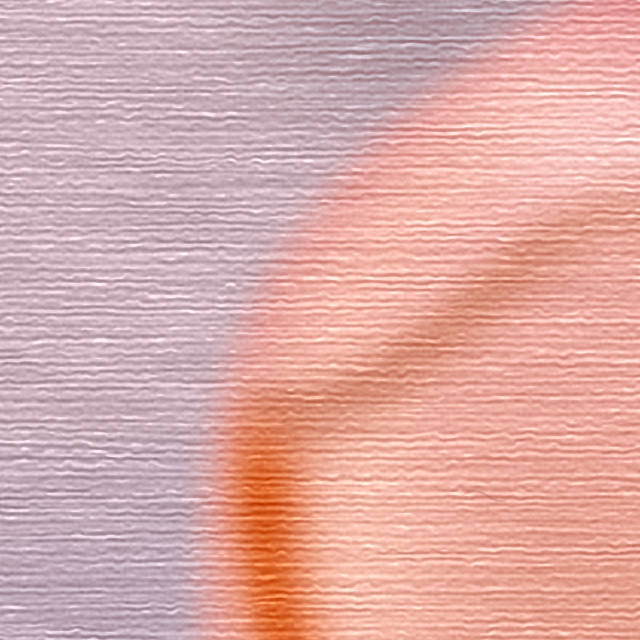
Give the GLSL for this texture, as a WebGL 1 fragment shader.

```glsl
precision highp float;

uniform vec2 u_resolution;

float hash(vec2 p) {
  vec3 q = fract(vec3(p.xyx) * 0.1031);
  q += dot(q, q.yzx + 33.33);
  return fract((q.x + q.y) * q.z);
}

float noise(vec2 p) {
  vec2 i = floor(p);
  vec2 f = fract(p);
  f = f * f * (3.0 - 2.0 * f);
  return mix(mix(hash(i), hash(i + vec2(1.0, 0.0)), f.x),
             mix(hash(i + vec2(0.0, 1.0)), hash(i + 1.0), f.x), f.y);
}

float bell(float x, float width) {
  return exp(-x * x / (width * width));
}

// Soft folded cloth colours, before the thread relief
vec3 clothColor(vec2 p) {
  vec3 lilac = mix(vec3(0.74, 0.65, 0.71), vec3(0.80, 0.70, 0.74), smoothstep(0.0, 0.5, p.y));
  lilac -= 0.10 * bell(length((p - vec2(0.64, 0.98)) * vec2(1.0, 1.3)), 0.25);

  // Signed distance to the curved rim, positive on the warm side
  float slope = 1.71 * p.y * p.y;
  float rim = (p.x - 0.308 - 0.57 * p.y * p.y * p.y) / sqrt(1.0 + slope * slope);

  vec3 warm = mix(vec3(0.93, 0.67, 0.61), vec3(0.93, 0.68, 0.67), p.y);
  warm = mix(warm, vec3(0.90, 0.62, 0.61), 0.75 * bell(rim - 0.02, 0.065));
  warm = mix(warm, vec3(0.97, 0.73, 0.67), 0.7 * bell(rim - 0.14, 0.08) * smoothstep(0.33, 0.48, p.y));
  warm = mix(warm, vec3(0.99, 0.81, 0.79), 0.8 * bell(length((p - vec2(0.95, 0.79)) * vec2(0.7, 1.0)), 0.13));
  warm = mix(warm, vec3(0.91, 0.60, 0.62), 0.7 * bell(length(p - vec2(1.0, 1.02)), 0.16));
  warm = mix(warm, vec3(0.99, 0.78, 0.71), 0.8 * bell(length((p - vec2(0.56, 0.18)) * vec2(1.0, 0.55)), 0.13));
  warm = mix(warm, vec3(0.88, 0.59, 0.52), 0.6 * bell(length(p - vec2(1.05, 0.0)), 0.33));

  // Shaded crease rising to the right
  float crease = p.y - 0.36 - 0.31 * smoothstep(0.45, 1.0, p.x);
  float creaseMask = bell(crease, crease > 0.0 ? 0.05 : 0.075) * smoothstep(0.34, 0.46, p.x);
  warm = mix(warm, vec3(0.83, 0.53, 0.43), creaseMask * mix(0.85, 0.45, smoothstep(0.75, 1.0, p.x)));

  // Saturated orange fold
  float foldX = p.x - 0.404 - 0.035 * pow(1.0 - p.y, 8.0);
  float foldMask = bell(foldX, foldX < 0.0 ? 0.05 : 0.066) * (1.0 - smoothstep(0.22, 0.43, p.y));
  warm = mix(warm, vec3(0.86, 0.39, 0.16), foldMask);

  return mix(lilac, warm, smoothstep(-0.04, 0.05, rim));
}

// Height of irregular threads, broken by short strands and crumbs
float threads(vec2 p) {
  float drift = 0.9 * noise(p * vec2(3.0, 26.0)) + 0.45 * noise(p * vec2(75.0, 72.0));
  float strength = 0.25 + 0.9 * noise(p * vec2(9.0, 60.0) + 7.0);
  float ridge = sin(6.2832 * (p.y * 68.0 + drift)) * strength;
  float fineRidge = 0.28 * sin(6.2832 * (p.y * 101.0 + 0.8 * noise(p * vec2(6.0, 40.0) + 19.0)));
  float crumbs = noise(p * vec2(110.0, 165.0) + 31.0);
  float strands = noise(p * vec2(16.0, 150.0) + 11.0);
  return ridge + fineRidge + 1.05 * crumbs + 0.75 * strands;
}

void main() {
  vec2 p = gl_FragCoord.xy / u_resolution;
  vec3 color = clothColor(p);

  // Relief lit from above
  float light = threads(p - vec2(0.0, 0.0017)) - threads(p + vec2(0.0, 0.0017));
  float tone = 0.088 * clamp(light, -1.8, 1.6);
  tone += 0.07 * (noise(p * vec2(7.0, 120.0)) - 0.5);
  tone += 0.06 * (noise(p * vec2(210.0, 240.0)) - 0.5);
  color += tone * mix(vec3(0.65, 0.97, 1.0), vec3(1.0), smoothstep(0.66, 0.74, color.b) * step(color.r, 0.86));

  // Bright broken flecks on the threads
  float fleck = smoothstep(0.64, 0.88, noise(p * vec2(52.0, 136.0) + 53.0));
  color += 0.09 * fleck * smoothstep(0.0, 1.0, light);

  // Small stray fibre
  float fibre = p.y - 0.225 - 0.008 * sin((p.x - 0.72) * 75.0);
  float fibreMask = bell(fibre, 0.0022) * (1.0 - smoothstep(0.025, 0.04, abs(p.x - 0.757)));
  color = mix(color, vec3(0.72, 0.42, 0.38), 0.5 * fibreMask);

  gl_FragColor = vec4(clamp(color, 0.0, 1.0), 1.0);
}
```
